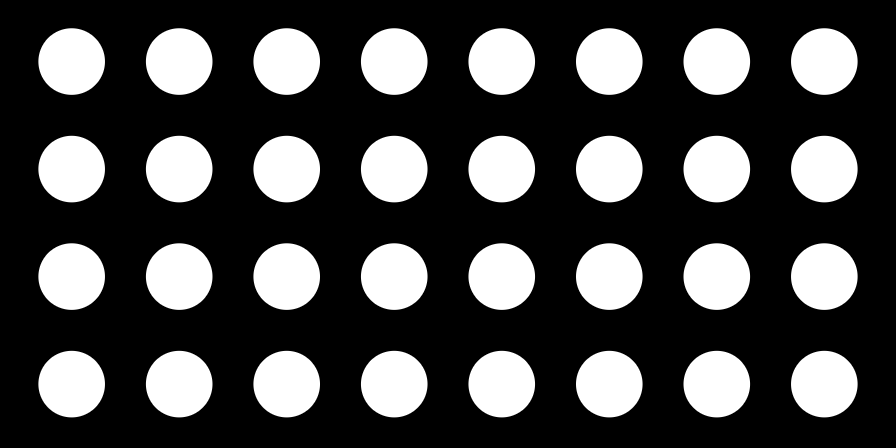
Reproduce this pattern procedurally as a WebGL 1 fragment shader.

```glsl
precision highp float;

uniform vec2 u_resolution;

float circleDistance(vec2 p, float radius) {
    return length(p) - radius;
}

void main() {
    // Canvas heights, measured from the centre of the dot grid
    vec2 p = (gl_FragCoord.xy - 0.5 * u_resolution) / u_resolution.y;
    p.y -= 0.0026;

    // Square cells: eight dots across, four down
    float spacing = 0.24;
    vec2 cell = (fract(p / spacing) - 0.5) * spacing;

    // White dots on black with a one-pixel soft edge
    float pixel = 1.0 / u_resolution.y;
    float dotMask = clamp(0.5 - circleDistance(cell, 0.0743) / pixel, 0.0, 1.0);
    gl_FragColor = vec4(mix(vec3(0.0), vec3(1.0), dotMask), 1.0);
}
```
